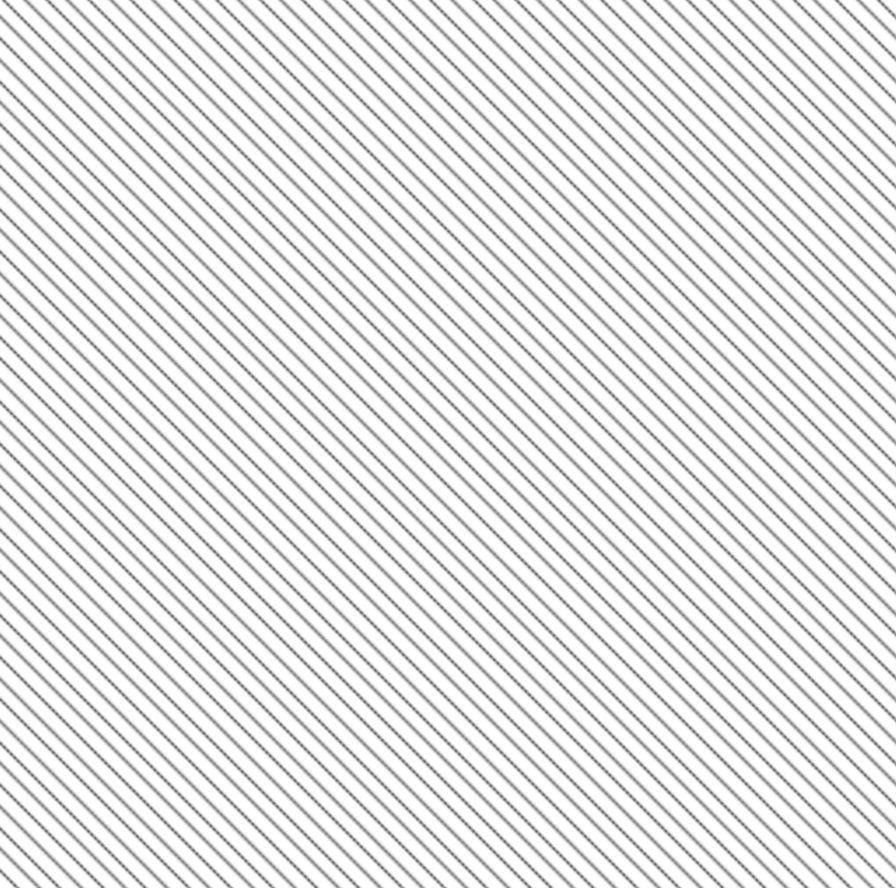
A Shadertoy shader for this pattern:

```glsl
// Fine grey 45-degree hatching on white, with alternating dotted and soft lines.

// Soft stroke profile; keeps its total ink when a pixel is wider than the line.
float strokeInk(float dist, float width, float pixel) {
    float w = max(width, 0.9 * pixel);
    return width / w * exp(-dist * dist / (w * w));
}

void mainImage(out vec4 fragColor, in vec2 fragCoord) {
    // Canvas measured in 512 by 508 grid cells
    vec2 grid = fragCoord / iResolution.xy * vec2(512.0, 508.0);
    float pixel = 512.0 / iResolution.x;

    // Lines fall to the right, 12.2 cells apart; 42 cross each edge
    float across = grid.x + grid.y - 508.0;
    float along = grid.x - grid.y;
    float lineId = floor((across - 2.2) / 12.2 + 0.5);
    float center = lineId * 12.2 + 2.2;

    // Every other line is crisp, with a rare slip in the alternation
    float crisp = step(0.0, cos(6.2831853 * 0.49 * (lineId - 8.0)));

    // Crisp lines sit on grid cells, soft lines between two of them
    center = mix(floor(center) + 0.5, floor(center + 0.5), crisp);

    // Dots two cells apart along each line, fading when too fine to resolve
    float bead = cos(1.5707963 * (along + center - 1.0));
    bead *= 1.0 - smoothstep(1.0, 2.0, pixel);

    float strength = mix(0.44 + 0.04 * bead, 0.5 + 0.09 * bead, crisp);
    float width = mix(1.62, 1.42, crisp);
    float ink = strength * strokeInk(across - center, width, pixel);
    fragColor = vec4(vec3(1.0 - ink), 1.0);
}
```
